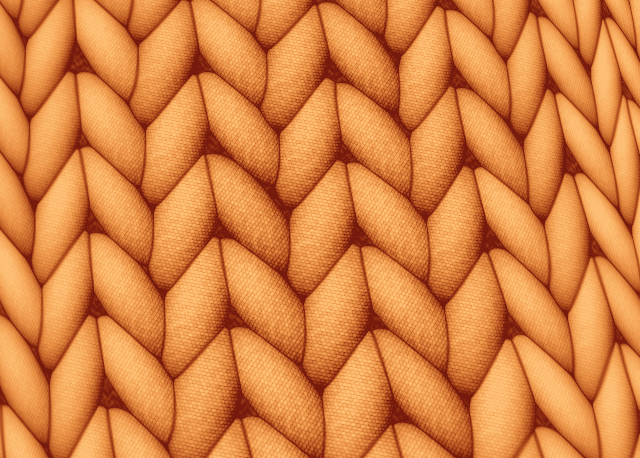
A WebGL 1 fragment shader for this texture:

```glsl
precision highp float;
// Chunky knit wrapped round a soft cylinder: columns of V stitches, each made
// of two padded, overlapping strands covered in fine jersey. The strands are
// pillow-shaped height fields, blended by height and shaded from a warm ramp.
uniform vec2 u_resolution;

const float CELL_WIDTH = 1.653;      // column width in row heights
const vec2 JERSEY_COUNT = vec2(19.0, 25.0);    // tiny loops per row height
const float GAP_HEIGHT = 0.16;
const vec3 LIGHT = vec3(-0.27, -0.44, 0.855);  // y points down

const vec3 DEEP_RED = vec3(0.46, 0.10, 0.05);
const vec3 RUST = vec3(0.66, 0.27, 0.10);
const vec3 BURNT_ORANGE = vec3(0.79, 0.42, 0.18);
const vec3 ORANGE = vec3(0.90, 0.55, 0.26);
const vec3 APRICOT = vec3(0.96, 0.65, 0.35);
const vec3 PEACH = vec3(0.99, 0.75, 0.46);

float hash(vec2 p) {
  return fract(sin(dot(p, vec2(127.1, 311.7))) * 4375.85);
}

float stepTo(float tone, float start) {
  return clamp((tone - start) * 5.0, 0.0, 1.0);
}

vec3 yarnRamp(float tone) {
  vec3 c = mix(DEEP_RED, RUST, stepTo(tone, 0.0));
  c = mix(c, BURNT_ORANGE, stepTo(tone, 0.2));
  c = mix(c, ORANGE, stepTo(tone, 0.4));
  c = mix(c, APRICOT, stepTo(tone, 0.6));
  return mix(c, PEACH, stepTo(tone, 0.8));
}

// Soft, uneven blotches from layered sines.
float mottle(vec2 p) {
  return (sin(p.x * 7.1 + 2.0 * sin(p.y * 5.3))
        + sin(p.y * 13.7 + 2.0 * sin(p.x * 11.9))
        + sin((p.x - p.y) * 29.0 + 2.0 * sin(p.y * 23.0))) / 3.0;
}

// Brick-laid jersey loops of uneven brightness; y runs along the strand.
float jersey(vec2 p) {
  vec2 q = p * JERSEY_COUNT;
  q.y += 0.35 * q.x;
  q.x += 0.5 * mod(floor(q.y), 2.0);
  vec2 cell = floor(q);
  vec2 f = q - cell - 0.5;
  float loop = 1.0 - 7.0 * dot(f * f, vec2(0.8, 1.0));
  return 0.75 * loop + 0.9 * (hash(cell) - 0.5) + 0.3 * mottle(p * 4.0);
}

// One padded strand: returns its height and its tone.
vec2 strand(vec2 p, vec2 axis, vec2 size, float tilt, float detail) {
  vec2 side = vec2(axis.y, -axis.x);
  vec2 local = vec2(dot(p, side), dot(p, axis));
  vec2 q = local / size;
  float r2 = q.x * q.x + pow(abs(q.y), 2.4);
  float dome = sqrt(max(1.0 - r2, 0.0));
  float height = dome - max(sqrt(r2) - 1.0, 0.0) * 2.0
               + tilt * clamp(q.y, -1.0, 1.0);
  vec3 normal = normalize(vec3(side * q.x + axis * q.y * 0.7, dome + 0.05));
  float tone = 0.18 + 0.69 * max(dot(normal, LIGHT), 0.0);
  tone *= 0.46 + 0.54 * dome;
  vec2 wrapped = vec2(local.x * (1.0 + 0.25 * q.x * q.x), local.y);
  tone += detail * 0.15 * jersey(wrapped) * (0.4 + 0.6 * dome);
  return vec2(height, tone);
}

// Canvas position to column (x) and row (y, downward) on the bulging cloth.
vec2 clothCoords(vec2 p) {
  float d = 0.6 - p.y;
  float centre = 0.61 + 0.145 * d + 0.05 * d * d;
  float s = (p.x - centre) / (0.2956 * (1.0 + 0.16 * d));
  float s2 = s * s;
  float column = s * (0.98 + 0.02 * s2 + 0.003 * s2 * s2);
  float row = 5.55 * (d - 0.055) - 0.67 * d * d - 0.07 * column;
  return vec2(column + 0.5, row);
}

void main() {
  vec2 p = gl_FragCoord.xy / u_resolution.y;
  vec2 cloth = clothCoords(p);
  vec2 home = floor(cloth);

  // Focus softens away from the middle; loops fade on tiny canvases.
  vec2 offCentre = (p - vec2(0.68, 0.45)) * vec2(1.25, 0.9);
  float blur = smoothstep(0.25, 0.9, length(offCentre));
  float detail = (1.0 - 0.7 * blur) * smoothstep(120.0, 320.0, u_resolution.y);
  float sharpness = mix(20.0, 11.0, blur);

  // Blend all nearby strands, the highest one dominating.
  float gapWeight = exp(sharpness * GAP_HEIGHT);
  float total = gapWeight;
  float squares = gapWeight * gapWeight;
  float toneSum = gapWeight * (0.14 + 0.10 * mottle(cloth * 5.0));
  for (int i = -1; i <= 1; i++) {
    for (int j = -1; j <= 1; j++) {
      vec2 cell = home + vec2(float(i), float(j));
      vec2 q = (cloth - cell) * vec2(CELL_WIDTH, 1.0);
      for (int k = 0; k < 2; k++) {
        float right = float(k);
        float seed = hash(cell + right * 17.3);
        float seed2 = hash(cell + right * 5.9 + 41.0);
        vec2 middle = mix(vec2(0.45, 0.08), vec2(1.255, 0.20), right);
        middle += 0.08 * (vec2(seed, seed2) - 0.5);
        vec2 axis = normalize(mix(vec2(0.44, 0.66), vec2(-0.36, 0.82), right));
        vec2 size = mix(vec2(0.37, 0.82), vec2(0.365, 0.90), right);
        size.x *= 0.95 + 0.10 * seed2;
        vec2 s = strand(q - middle, axis, size, mix(-0.06, 0.02, right), detail);
        float weight = exp(sharpness * (s.x + 0.11 * right));
        total += weight;
        squares += weight * weight;
        toneSum += weight * (s.y + 0.10 * (seed - 0.5));
      }
    }
  }

  // Darken the creases where no single strand dominates, then grade.
  float purity = squares / (total * total);
  float crease = smoothstep(0.35, 0.98, purity);
  float tone = toneSum / total * mix(0.36, 1.0, crease);
  tone += 0.03 + 0.05 * blur + 0.03 * mottle(p * 1.5);
  tone = (tone - 0.6) * 1.3 + 0.58;
  gl_FragColor = vec4(yarnRamp(tone), 1.0);
}
```
